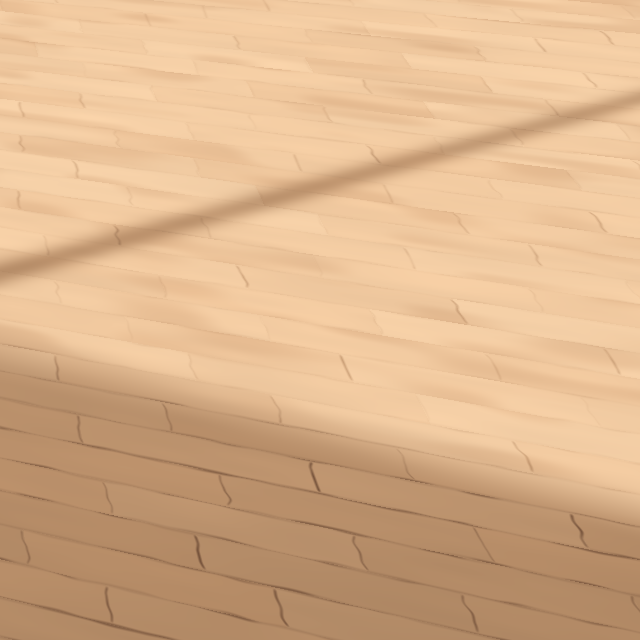
This texture is drawn by a WebGL 1 fragment shader. Its source:

```glsl
precision highp float;
// Pale wooden plank floor in perspective, crossed by a soft thin shadow and a broad shadow below.
uniform vec2 u_resolution;

float hash(vec2 p) {
  vec3 q = fract(vec3(p.xyx) * 0.1031);
  q += dot(q, q.yzx + 33.33);
  return fract((q.x + q.y) * q.z);
}

float noise(vec2 p) {
  vec2 i = floor(p), f = fract(p);
  f = f * f * (3.0 - 2.0 * f);
  return mix(mix(hash(i), hash(i + vec2(1.0, 0.0)), f.x),
             mix(hash(i + vec2(0.0, 1.0)), hash(i + vec2(1.0, 1.0)), f.x), f.y);
}

// Soft line of the given half width, in canvas units
float seam(float dist, float halfWidth) {
  float blur = max(0.0026, 0.8 / u_resolution.y);
  return 1.0 - smoothstep(halfWidth - blur, halfWidth + blur, dist);
}

void main() {
  vec2 p = gl_FragCoord.xy / u_resolution;
  p.y = 1.0 - p.y; // measured downward, towards the viewer

  // Perspective floor coordinates: x in plank lengths, y in rows
  float depth = p.y + 1.276 + 0.101 * p.x;
  vec2 board = vec2((p.x - 0.35 * p.y - 0.151) / 0.172,
                    (p.y - 0.24 * p.x - 0.874) / 0.0265) / depth;
  float row = floor(board.y);

  // Uneven stagger of the end joints from row to row
  board.x -= fract(0.38 - 0.57 * row - 0.2 * sin(0.87 * row + 1.2));
  // Slightly crooked seams
  vec2 bent = board + 0.022 * vec2(noise(board * vec2(2.0, 4.0)) - 0.5,
                                   3.0 * noise(board * vec2(9.0, 0.4) + 9.0) - 1.5);
  vec2 plank = vec2(floor(board.x), row);
  vec2 jointId = vec2(floor(board.x + 0.5), row);
  float rowLine = floor(board.y + 0.5);

  // Distances to the seams, in canvas units
  float scale = depth * depth;
  float endDist = abs(bent.x - jointId.x) * 0.0887 * scale;
  float rowDist = abs(bent.y - rowLine) * 0.0123 * scale;

  // Broad shadow at the bottom and thin diagonal shadow
  float shade = smoothstep(mix(-0.08, -0.055, p.x), 0.04, p.y - 0.56 - 0.25 * p.x);
  float bandDist = (p.y - 0.427 + 0.273 * p.x) / mix(0.0205, 0.0155, p.x);
  float band = exp(-bandDist * bandDist) * mix(0.98, 0.82, p.x);
  float shadow = max(shade, band);

  // Wood: plank tone, long grain, mottling and darker streaks far away
  vec3 wood = mix(vec3(0.965, 0.82, 0.66), vec3(0.935, 0.775, 0.61),
                  0.8 * hash(plank + 7.0));
  float grain = noise(vec2(board.x * 3.0, board.y * 3.0) + 31.0 * hash(plank));
  float mottle = noise(board * vec2(1.5, 0.7) + 50.0);
  float streak = smoothstep(0.5, 0.95, noise(board * vec2(2.2, 1.6) + 80.0));
  wood *= 1.0 + 0.022 * (grain - 0.5) + 0.03 * (mottle - 0.5);
  wood *= 1.0 - vec3(0.045, 0.07, 0.09) * streak * (1.0 - shadow);
  wood *= 1.0 + 0.035 * shade * (hash(plank + 19.0) - 0.5);

  vec3 color = wood * mix(vec3(1.0), vec3(0.77, 0.712, 0.664), shadow);
  color *= 1.0 - vec3(0.2, 0.23, 0.27) * shade * max(p.y - 0.74, 0.0);

  // Row seams come and go along their length
  float wear = noise(vec2(board.x * 6.0, rowLine * 3.7));
  float broken = smoothstep(0.45, 0.9, wear);
  float rowSeam = seam(rowDist, 0.0004 * scale)
                * mix(0.05 + 0.13 * broken, 0.17 + 0.5 * broken, shade);

  // End joints vary in width and strength, and fade at their tips
  float jointWear = hash(jointId + 41.0);
  float endSeam = seam(endDist, mix(0.0003, 0.0005, jointWear) * scale)
                * mix(0.1 + 0.5 * jointWear * jointWear, 0.45 + 0.42 * jointWear, shade);
  endSeam *= 0.5 + 0.5 * noise(board * vec2(1.0, 4.0) + 20.0);
  endSeam *= smoothstep(0.0, 0.12, 0.5 - abs(fract(board.y) - 0.5));
  vec3 gap = mix(vec3(0.66, 0.48, 0.33), vec3(0.40, 0.27, 0.19), shadow);
  color = mix(color, gap, max(rowSeam, endSeam));

  gl_FragColor = vec4(color, 1.0);
}
```
